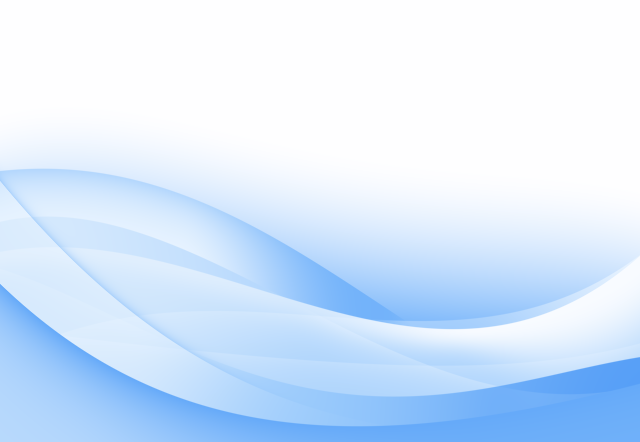
Reproduce this background procedurally as a WebGL 1 fragment shader.

```glsl
precision highp float;
// Soft blue translucent waves sweeping under a white sky.

uniform vec2 u_resolution;

// A wave is its depth below the top edge at x = 0, 1/4, 1/2, 3/4 and 1.
struct Wave { vec4 depths; float last; };

const vec3 WHITE = vec3(0.995, 0.995, 1.0);
const vec3 ICE = vec3(0.93, 0.965, 1.0);
const vec3 PALE = vec3(0.83, 0.91, 0.99);
const vec3 SKY = vec3(0.70, 0.84, 0.99);
const vec3 AZURE = vec3(0.59, 0.785, 0.985);
const vec3 BLUE = vec3(0.45, 0.70, 0.98);
const vec3 DEEP = vec3(0.30, 0.60, 0.965);

const float HAZE_LENGTH = 0.377;
const float HAZE_CURVE = 1.6;
const float CREST_FADE = 0.06;
const float SEAM_SHADOW = 0.012;
const float FLOOR_FADE = 0.09;

// Depth of a wave at x: the quartic through its five heights.
float waveDepth(Wave w, float x) {
  float t = 4.0 * x;
  vec4 d1 = vec4(w.depths.yzw, w.last) - w.depths;
  vec3 d2 = d1.yzw - d1.xyz;
  vec2 d3 = d2.yz - d2.xy;
  float d4 = d3.y - d3.x;
  return w.depths.x + t * (d1.x + (t - 1.0) / 2.0 * (d2.x
    + (t - 2.0) / 3.0 * (d3.x + (t - 3.0) / 4.0 * d4)));
}

// Signed distance below a wave.
float under(Wave w, vec2 p) {
  return p.y - waveDepth(w, p.x);
}

// Smooth coverage of the area below an edge.
float cover(float s) {
  float soft = 0.8 / u_resolution.y;
  return smoothstep(-soft, soft, s);
}

// Light that starts at an edge and fades below it.
float veil(float s, float fade) {
  return cover(s) * exp(-max(s, 0.0) / fade);
}

void main() {
  vec2 p = gl_FragCoord.xy / u_resolution;
  p.y = 1.0 - p.y;
  float x = p.x;

  float haze = under(Wave(vec4(0.255, 0.260, 0.340, 0.387), 0.430), p);
  float crest = under(Wave(vec4(0.387, 0.423, 0.600, 0.830), 0.925), p);
  float fold = under(Wave(vec4(0.502, 0.543, 0.715, 0.864), 0.872), p);
  float ribbon = under(Wave(vec4(0.570, 0.591, 0.696, 0.742), 0.579), p);
  float arch = under(Wave(vec4(0.815, 0.709, 0.715, 0.719), 0.577), p);
  float thread = under(Wave(vec4(0.740, 0.785, 0.817, 0.826), 0.777), p);
  float seam = under(Wave(vec4(0.409, 0.753, 0.928, 0.991), 1.028), p);
  float hem = under(Wave(vec4(0.608, 0.764, 0.883, 0.881), 0.808), p);
  float base = under(Wave(vec4(0.642, 0.883, 0.962, 0.943), 0.868), p);

  // White sky sinking into blue haze
  float hazeAmount = pow(clamp(haze / HAZE_LENGTH, 0.0, 1.0), HAZE_CURVE);
  vec3 color = mix(WHITE, BLUE, hazeAmount);

  // Large crest, pale inside on the left and blue toward the middle
  float toMiddle = smoothstep(0.28, 0.58, x);
  vec3 crestColor = mix(mix(ICE, BLUE, toMiddle), mix(SKY, BLUE, toMiddle),
    exp(-max(crest, 0.0) / CREST_FADE));
  color = mix(color, crestColor, cover(crest) * (1.0 - smoothstep(0.6, 0.66, x)));

  // Thin sheet rising to the right
  color = mix(color, mix(SKY, ICE, smoothstep(0.7, 1.0, x)),
    0.7 * cover(arch) * smoothstep(0.55, 0.65, x));

  // Second fold
  color = mix(color, mix(PALE, SKY, smoothstep(0.0, 0.5, x)), 0.85 * cover(fold));

  // Bright ribbon, widening into white on the right
  float middle = smoothstep(0.1, 0.55, x) * smoothstep(0.55, 0.85, p.y);
  vec3 ribbonColor = mix(PALE, mix(SKY, AZURE, 0.3), middle);
  float glowWidth = 0.045 + 0.14 * smoothstep(0.7, 1.0, x);
  float glow = exp(-pow(ribbon / glowWidth, 2.0));
  glow *= 0.3 + 0.65 * smoothstep(0.45, 0.75, x);
  color = mix(color, mix(ribbonColor, WHITE, glow), cover(ribbon));

  // Faint translucent layers inside the ribbon
  float inside = cover(ribbon);
  color = mix(color, ICE, 0.28 * inside * veil(arch, 0.07));
  color = mix(color, ICE, 0.30 * inside * veil(fold, 0.05) * smoothstep(0.45, 0.55, x));
  color = mix(color, ICE, 0.25 * veil(thread, 0.05));
  color = mix(color, ICE, 0.20 * veil(hem, 0.06) * (1.0 - smoothstep(0.3, 0.5, x)));

  // Diagonal seam: shade above it, a light sheet below
  float seamFade = 1.0 - smoothstep(0.2, 0.6, x);
  float shade = exp(min(seam, 0.0) / SEAM_SHADOW) * (1.0 - cover(seam));
  color = mix(color, BLUE, 0.45 * seamFade * shade);
  color = mix(color, ICE, 0.35 * veil(seam, 0.12));

  // Deep blue under the hem on the right
  vec3 hemColor = mix(AZURE, DEEP, smoothstep(0.45, 1.0, x));
  hemColor = mix(hemColor, AZURE, 0.25 * cover(fold) * smoothstep(0.75, 0.85, x));
  color = mix(color, hemColor, 0.9 * cover(hem) * smoothstep(0.2, 0.55, x));

  // Floor: dark below the edge, brightening to the lower left
  vec3 floorColor = mix(mix(SKY, PALE, 0.2), BLUE, smoothstep(0.1, 0.75, x));
  floorColor = mix(floorColor, mix(BLUE, DEEP, 0.35), exp(-max(base, 0.0) / FLOOR_FADE));
  color = mix(color, floorColor, cover(base));

  gl_FragColor = vec4(color, 1.0);
}
```
